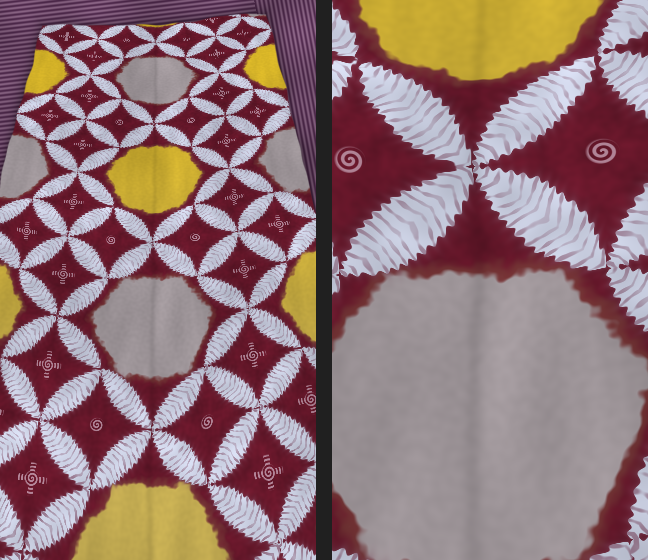
Left: the whole. Right: its middle third, enlarged.
Reproduce this pattern procedurally as a Shadertoy shader.

```glsl
// Tie-dyed cloth receding over a striped mat: medallions alternate with clusters of
// four diamonds outlined by pleated leaves. A perspective map feeds a diagonal grid,
// whose even cells hold medallions and odd cells hold clusters; noise adds dye wear.

vec2 gradientAt(vec2 cell) {
    float h = fract(sin(dot(cell, vec2(127.1, 311.7))) * 43758.5);
    return vec2(cos(6.2832 * h), sin(6.2832 * h));
}

float gradientNoise(vec2 p) {
    vec2 i = floor(p), f = p - i;
    vec2 s = f * f * f * (f * (f * 6.0 - 15.0) + 10.0);
    vec2 k = vec2(1, 0);
    float a = dot(gradientAt(i), f);
    float b = dot(gradientAt(i + k.xy), f - k.xy);
    float c = dot(gradientAt(i + k.yx), f - k.yx);
    float d = dot(gradientAt(i + 1.0), f - 1.0);
    return mix(mix(a, b, s.x), mix(c, d, s.x), s.y);
}

// x: distance to a toothed lens, y: pleat wave; n runs across and t along it
vec2 pleatedLeaf(float n, float t, float wear) {
    float pleat = sin(88.0 * t + 65.0 * n + 5.0 * wear);
    float halfWidth = 0.088 * pow(4.0 * t * (1.0 - t), 0.8) - 0.006;
    return vec2(n - halfWidth - 0.007 * pleat + 0.012 * wear, pleat);
}

vec3 stripedMat(vec2 p, float side) {
    float across = side > 0.0 ? p.x - 0.18 * p.y : p.y + 0.12 * p.x;
    float stripe = 0.5 + 0.5 * sin(across * 800.0);
    vec3 mat = mix(vec3(0.29, 0.15, 0.28), vec3(0.51, 0.37, 0.49), stripe);
    return mat * (1.0 + 0.25 * gradientNoise(p * 9.0));
}

// Small spiral; outer ones gain four rayed arms
float spiralMark(vec2 d, float outer) {
    float r = length(d), a = atan(d.y, d.x + 1e-5);
    float reach = 0.029 + outer * 0.034 * smoothstep(0.1, 0.8, cos(4.0 * a));
    float coil = abs(fract(r / 0.0145 - a / 6.2832) - 0.5);
    return smoothstep(0.36, 0.14, coil) * smoothstep(reach + 0.005, reach - 0.004, r);
}

vec3 dyedCloth(vec2 uv, float aa, float depth) {
    float wear = gradientNoise(uv * 13.0);
    float fine = gradientNoise(uv * 48.0);
    vec2 q = vec2(uv.x + uv.y, uv.x - uv.y);
    vec2 cell = round(q), l = q - cell;
    bool cluster = mod(cell.x + cell.y, 2.0) > 0.5;

    // Red ground
    vec3 col = vec3(0.38, 0.085, 0.155) * (1.0 + 0.18 * wear + 0.1 * fine);

    if (cluster) {
        vec2 m = l - 0.25 * sign(l);
        vec2 d = 0.5 * vec2(m.x + m.y, m.x - m.y);
        float mark = spiralMark(d, step(0.4, abs(uv.x - d.x)));
        col = mix(col, vec3(0.74, 0.60, 0.67), 0.8 * mark);
    } else {
        // Medallion with a bled, brownish rim
        vec2 o = 0.5 * vec2(l.x + l.y, l.x - l.y), a = abs(o);
        float hexagon = max(a.y, 0.85 * a.x + 0.5 * a.y);
        float d = mix(length(o), hexagon, 0.6) - 0.283 + 0.03 * wear + 0.014 * fine;
        vec3 yellow = mix(vec3(0.80, 0.67, 0.14), vec3(0.74, 0.65, 0.31), depth);
        vec3 dye = mod(cell.x, 2.0) < 0.5 ? yellow : vec3(0.62, 0.585, 0.60);
        dye *= 1.0 + 0.10 * gradientNoise(uv * vec2(11.0, 3.0)) + 0.04 * fine;
        col = mix(col, vec3(0.48, 0.27, 0.23), 0.6 * smoothstep(0.03, 0.0, d));
        col = mix(col, dye, smoothstep(aa, -aa - 0.008, d));
    }

    // Leaves on cell borders, and on the inner cross of each cluster
    vec2 n = 0.5 - abs(l), t = fract(2.0 * l);
    if (cluster) n = min(n, abs(l));
    vec2 leafA = pleatedLeaf(n.x, t.y, wear);
    vec2 leafB = pleatedLeaf(n.y, t.x, wear);
    vec2 leaf = leafA.x < leafB.x ? leafA : leafB;
    float crack = smoothstep(0.3, 1.0, leaf.y + 1.1 * fine);
    crack *= mix(0.45, 1.0, smoothstep(-0.075, -0.01, leaf.x)) * mix(0.4, 0.75, depth);
    vec3 resist = vec3(0.77, 0.79, 0.86) * (1.0 + 0.12 * wear);
    resist = mix(resist, vec3(0.50, 0.33, 0.42), crack);
    col = mix(col, vec3(0.49, 0.28, 0.36), 0.5 * exp(-70.0 * max(leaf.x, 0.0)));
    col = mix(col, resist, smoothstep(aa, -aa, leaf.x));

    // Centre crease and broad folds
    col *= 1.0 - 0.08 * exp(-pow(uv.x * 70.0, 2.0));
    return col * (1.0 + 0.12 * gradientNoise(uv * vec2(3.0, 1.5) + 4.0));
}

void mainImage(out vec4 fragColor, in vec2 fragCoord) {
    // Height is one unit, y runs down from the far end
    vec2 p = fragCoord / iResolution.xy;
    p = vec2(p.x * 0.5625, 1.0 - p.y);

    // Perspective: scale grows toward the viewer, and rows sag at the centre
    float scale = 0.1927 + 0.262 * p.y;
    vec2 uv = vec2((p.x - 0.2786 + 0.012 * p.y) / scale, 7.01 - 1.3815 / scale);
    uv.y += 0.17 * uv.x * uv.x / (abs(uv.x) + 0.15) + 0.035 * uv.x;
    float aa = 1.2 / (iResolution.y * scale);

    vec2 warped = uv + 0.022 * vec2(gradientNoise(uv * 3.1), gradientNoise(uv * 3.1 + 17.0));
    vec3 cloth = dyedCloth(warped, aa, smoothstep(0.0, 0.9, p.y));

    // Cloth outline and its shadow on the mat
    float ripple = gradientNoise(p * 22.0);
    float farEdge = 0.045 - 0.022 * smoothstep(0.26, 0.48, p.x) + 0.006 * ripple;
    float outside = max((abs(uv.x) - 0.99 + 0.025 * ripple) * scale, farEdge - p.y);
    vec3 mat = stripedMat(p, uv.x - 0.9) * (1.0 - 0.35 * exp(-90.0 * max(outside, 0.0)));
    float soft = 1.0 / iResolution.y;
    fragColor = vec4(mix(mat, cloth, smoothstep(soft, -soft, outside)), 1.0);
}
```
